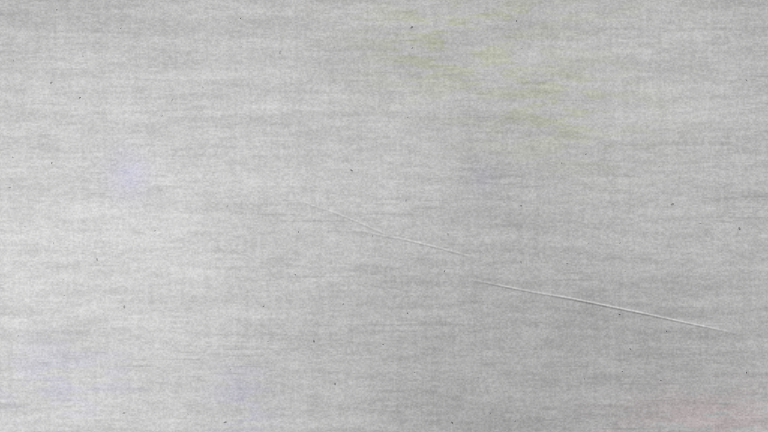
This texture is drawn by a WebGL 2 fragment shader. Its source:

```glsl
#version 300 es
precision highp float;

uniform vec2 u_resolution;
out vec4 fragColor;

float hash(vec2 cell, uint seed) {
    uvec2 q = uvec2(ivec2(cell)) * uvec2(1597334673u, 3812015801u);
    uint h = (q.x ^ q.y ^ (seed * 2654435769u)) * 747796405u;
    h = ((h >> 15u) ^ h) * 2246822519u;
    h = ((h >> 13u) ^ h) * 3266489917u;
    return float((h ^ (h >> 16u)) >> 8u) / 16777216.0;
}

float noise(vec2 p, uint seed) {
    vec2 cell = floor(p), f = fract(p);
    f = f * f * (3.0 - 2.0 * f);
    float low = mix(hash(cell, seed), hash(cell + vec2(1, 0), seed), f.x);
    float high = mix(hash(cell + vec2(0, 1), seed), hash(cell + vec2(1, 1), seed), f.x);
    return mix(low, high, f.y);
}

// Layered noise centred on zero
float fbm(vec2 p, uint seed) {
    float sum = 0.0, amplitude = 0.5;
    for (uint i = 0u; i < 4u; i++) {
        sum += amplitude * (noise(p, seed + i) - 0.5);
        p = p * 2.03 + 7.1;
        amplitude *= 0.55;
    }
    return sum;
}

float blob(vec2 p, vec2 centre, vec2 radius) {
    vec2 d = (p - centre) / radius;
    return exp(-dot(d, d));
}

// Broad lighting across the cloth
float lighting(vec2 p) {
    float tone = mix(0.795, 0.698, smoothstep(0.2, 1.35, p.x));
    tone -= 0.05 * blob(p, vec2(1.1, 0.0), vec2(0.65, 0.42));
    tone -= 0.06 * blob(p, vec2(0.0, 1.05), vec2(0.5, 0.24));
    tone += 0.03 * blob(p, vec2(0.25, 0.4), vec2(0.4, 0.35));
    tone += 0.035 * blob(p, vec2(1.5, 0.75), vec2(0.4, 0.3));
    return tone + 0.06 * fbm(p * vec2(2.5, 4.0), 3u);
}

// Horizontal yarn streaks, faint vertical threads and fine grain
float weave(vec2 p) {
    float streaks = 0.075 * fbm(p * vec2(5.0, 40.0), 11u);
    streaks += 0.042 * (noise(p * vec2(22.0, 150.0), 17u) - 0.5);
    float slubs = smoothstep(0.78, 0.98, noise(p * vec2(9.0, 125.0), 19u));
    slubs *= smoothstep(0.3, 0.75, noise(p * vec2(4.0, 12.0), 23u));
    float threads = 0.02 * (noise(p * vec2(140.0, 9.0), 29u) - 0.5);
    float grain = 0.05 * (noise(p * vec2(150.0, 288.0), 31u) - 0.5);
    grain += 0.062 * (noise(p * vec2(288.0, 288.0), 37u) - 0.5);
    return streaks + threads + grain - 0.035 * slubs;
}

// Small dark flecks, at most one per grid cell
float flecks(vec2 p, float density, float pixel) {
    vec2 cell = floor(p * density);
    vec2 jitter = 0.2 + 0.6 * vec2(hash(cell, 41u), hash(cell, 43u));
    vec2 d = p - (cell + jitter) / density;
    float angle = 6.2832 * hash(cell, 47u);
    vec2 axis = vec2(cos(angle), sin(angle));
    d = vec2(dot(d, axis), dot(d, vec2(-axis.y, axis.x)) * 1.7);
    float size = mix(0.0012, 0.0036, pow(hash(cell, 53u), 3.0));
    float cover = 1.0 - smoothstep(size - 0.5 * pixel, size + pixel, length(d));
    return cover * step(hash(cell, 59u), 0.36) * mix(0.3, 1.0, hash(cell, 61u));
}

// Raised fold: lit edge with a shadow beneath it
float crease(vec2 p, vec2 start, vec2 end, float width) {
    vec2 along = end - start;
    float t = dot(p - start, along) / dot(along, along);
    float across = dot(p - start, normalize(vec2(-along.y, along.x)));
    across += 0.004 * (noise(vec2(t * 5.0, 2.0), 67u) - 0.5);
    float lit = exp(-pow(across / width, 2.0));
    float shade = exp(-pow((across + 1.9 * width) / width, 2.0));
    float ends = smoothstep(0.0, 0.15, t) * (1.0 - smoothstep(0.8, 1.0, t));
    return (lit - 0.9 * shade) * ends * mix(0.55, 1.1, noise(vec2(t * 14.0, 5.0), 69u));
}

// Soft dye marks broken up by the yarn
vec3 stains(vec2 p) {
    float patchy = smoothstep(0.42, 0.66, 0.5 + fbm(p * vec2(15.0, 50.0), 71u) * 1.3);
    float yellow = blob(p, vec2(1.04, 0.89), vec2(0.17, 0.1));
    yellow += 0.8 * blob(p, vec2(1.3, 0.75), vec2(0.18, 0.12));
    yellow += 0.5 * blob(p, vec2(1.2, 0.97), vec2(0.3, 0.03));
    float violet = blob(p, vec2(0.294, 0.595), vec2(0.045, 0.055));
    violet += 0.5 * blob(p, vec2(1.118, 0.588), vec2(0.03, 0.035));
    float wash = blob(p, vec2(0.15, 0.12), vec2(0.17, 0.09));
    wash += blob(p, vec2(0.56, 0.06), vec2(0.07, 0.1));
    float pink = blob(p, vec2(1.65, 0.03), vec2(0.22, 0.07));
    vec3 tint = yellow * patchy * vec3(-0.014, -0.002, -0.068);
    tint += (violet * mix(0.8, 1.2, patchy) + wash * patchy * 0.8) * vec3(-0.012, -0.015, 0.035);
    tint -= 0.025 * blob(p, vec2(1.11, 0.59), vec2(0.08, 0.06));
    return tint + pink * patchy * vec3(0.012, -0.024, -0.018);
}

void main() {
    vec2 p = gl_FragCoord.xy / u_resolution.y;
    float pixel = 1.0 / u_resolution.y;
    float tone = lighting(p) + weave(p);
    tone += 0.12 * crease(p, vec2(1.07, 0.36), vec2(1.74, 0.223), 0.002);
    tone += 0.045 * crease(p, vec2(0.68, 0.545), vec2(0.92, 0.449), 0.002);
    tone += 0.06 * crease(p, vec2(0.82, 0.473), vec2(1.12, 0.401), 0.002);
    tone -= 0.28 * flecks(p, 12.0, pixel);
    vec3 colour = vec3(tone + 0.001, tone, tone - 0.001) + stains(p);
    fragColor = vec4(clamp(colour, 0.0, 1.0), 1.0);
}
```
